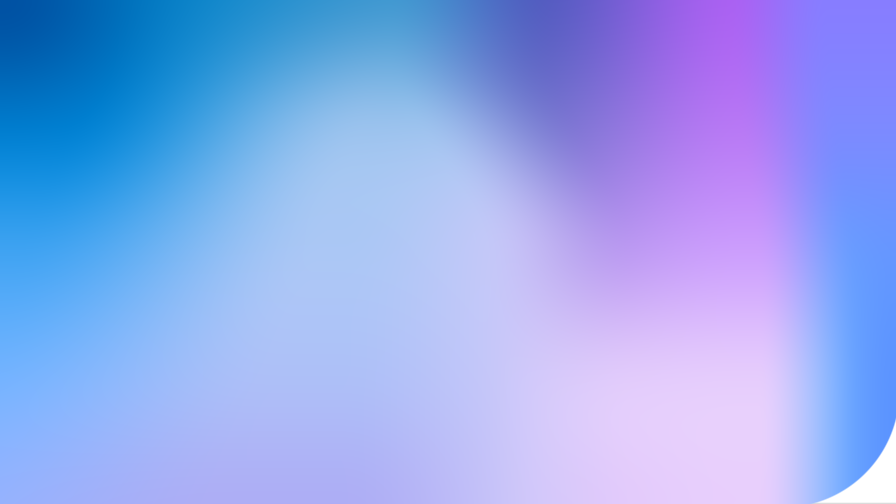
Write a Shadertoy shader that draws this background.

```glsl
// Soft abstract gradient: blue sky, pale dome, violet column and a rounded lower-right corner.

// Smooth spline through five colours, spaced evenly from top (0) to bottom (1).
vec3 ramp(float t, vec3 c0, vec3 c1, vec3 c2, vec3 c3, vec3 c4) {
    vec3 stops[5] = vec3[5](c0, c1, c2, c3, c4);
    float s = clamp(t, 0.0, 1.0) * 4.0;
    int i = min(int(s), 3);
    float f = s - float(i);
    vec3 a = stops[max(i - 1, 0)], b = stops[i];
    vec3 c = stops[i + 1], d = stops[min(i + 2, 4)];
    return b + 0.5 * f * (c - a + f * (2.0 * a - 5.0 * b + 4.0 * c - d
             + f * (3.0 * (b - c) + d - a)));
}

// Deep blue at the top, softening to periwinkle below.
vec3 skyColor(float x, float depth) {
    vec3 sky = ramp(depth, vec3(0.0, 0.52, 0.80), vec3(0.0, 0.54, 0.86),
                    vec3(0.25, 0.64, 0.95), vec3(0.45, 0.70, 1.0), vec3(0.57, 0.70, 1.0));
    float shade = exp(-45.0 * x * x - 22.0 * depth * depth);
    return mix(sky, vec3(0.0, 0.32, 0.64), shade);
}

// Pale rounded mass with a lavender rim on its right side.
vec3 domeColor(float x, float depth) {
    vec3 dome = ramp(depth, vec3(0.26, 0.60, 0.82), vec3(0.60, 0.76, 0.93),
                     vec3(0.67, 0.78, 0.96), vec3(0.68, 0.75, 0.97), vec3(0.68, 0.68, 0.96));
    float rim = smoothstep(0.38, 0.64, x) * smoothstep(0.15, 0.5, depth);
    return mix(dome, vec3(0.81, 0.79, 0.98), rim);
}

// Indigo to magenta across, fading into pink below.
vec3 violetColor(float x, float depth) {
    vec3 indigo = ramp(depth, vec3(0.32, 0.36, 0.75), vec3(0.46, 0.46, 0.81),
                       vec3(0.68, 0.59, 0.91), vec3(0.87, 0.79, 0.98), vec3(0.87, 0.78, 0.98));
    vec3 magenta = ramp(depth, vec3(0.67, 0.38, 0.95), vec3(0.72, 0.47, 0.96),
                        vec3(0.80, 0.62, 0.99), vec3(0.90, 0.80, 0.99), vec3(0.91, 0.81, 0.99));
    return mix(indigo, magenta, smoothstep(0.58, 0.83, x));
}

// Cool strip on the right with a lighter inner edge.
vec3 stripColor(float x, float depth) {
    vec3 strip = ramp(depth, vec3(0.53, 0.49, 1.0), vec3(0.49, 0.54, 1.0),
                      vec3(0.40, 0.59, 1.0), vec3(0.36, 0.58, 1.0), vec3(0.36, 0.58, 1.0));
    float innerGlow = smoothstep(0.3, 0.8, depth) * (1.0 - smoothstep(0.9, 1.0, x));
    return mix(strip, vec3(0.47, 0.71, 1.0), innerGlow);
}

void mainImage(out vec4 fragColor, in vec2 fragCoord) {
    vec2 uv = fragCoord / iResolution.xy;
    float x = uv.x, depth = 1.0 - uv.y;

    // Lay the colour fields from left to right.
    vec3 color = skyColor(x, depth);
    float domeEdge = 0.12 - 0.2 * depth;
    color = mix(color, domeColor(x, depth), smoothstep(domeEdge, domeEdge + 0.34, x));
    float lean = smoothstep(0.1, 0.5, depth);
    color = mix(color, violetColor(x, depth),
                smoothstep(0.43 + 0.1 * lean, 0.62 + 0.09 * lean, x));
    float stripEdge = 0.81 + 0.035 * smoothstep(0.0, 0.6, depth);
    color = mix(color, stripColor(x, depth), smoothstep(stripEdge, stripEdge + 0.115, x));

    // Cut the rounded corner, with a faint line along its base.
    vec2 p = uv * vec2(16.0 / 9.0, 1.0);
    vec2 fromCenter = vec2(p.x - 1.553, 0.2245 - p.y);
    float cornerDist = length(max(fromCenter, 0.0)) - 0.2315;
    float pixel = 1.0 / iResolution.y;
    vec3 paper = mix(vec3(0.86), vec3(1.0), smoothstep(0.001, 0.004, p.y));
    color = mix(color, paper, smoothstep(-pixel, pixel, cornerDist));

    fragColor = vec4(clamp(color, 0.0, 1.0), 1.0);
}
```
